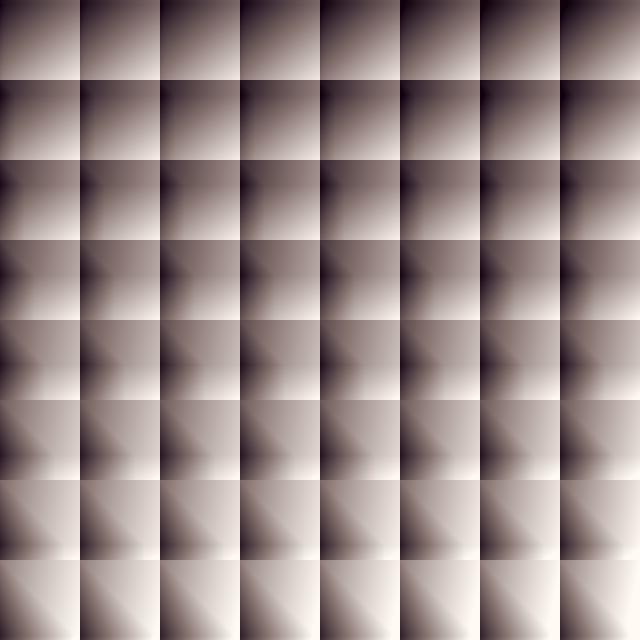
Write a WebGL 2 fragment shader that draws this pattern.

```glsl
#version 300 es
precision highp float;

uniform vec2 u_resolution;
out vec4 fragColor;

const float TILES = 8.0;
const int SAMPLES = 2;            // antialiasing samples per axis

const float ACROSS_GAIN = 0.42;   // brightening from left to right in a tile
const float ACROSS_CURVE = 0.82;
const float LEVEL_GAIN = 0.53;    // brightening below the horizontal crease
const float WEDGE_SHADE = 0.41;   // shadow left of the diagonal crease
const float RIDGE_LIGHT = 0.09;   // light right of the diagonal crease
const float COLUMN_DRIFT = 0.14;  // change of contrast from column to column

const vec3 PLUM_BLACK = vec3(0.06, 0.0, 0.06);
const vec3 TAUPE = vec3(0.545, 0.470, 0.455);
const vec3 IVORY = vec3(1.0, 0.985, 0.95);

vec3 ramp(float tone) {
    float t = clamp(tone, 0.0, 1.0) * 2.0;
    return t < 1.0 ? mix(PLUM_BLACK, TAUPE, t) : mix(TAUPE, IVORY, t - 1.0);
}

// Folded gradient of one tile; local and index run right and down.
float tileTone(vec2 local, vec2 index) {
    vec2 place = (index + 0.5) / TILES;
    float upper = max(local.y, place.y);
    float lower = min(local.y, place.y);

    float tone = ACROSS_GAIN * pow(local.x, ACROSS_CURVE);
    tone += LEVEL_GAIN * upper;
    tone -= WEDGE_SHADE * max(lower - local.x, 0.0);
    tone += RIDGE_LIGHT * min(lower, local.x);

    // Columns to the right deepen the top rows and lift the bottom rows.
    tone += COLUMN_DRIFT * place.x * (place.y - 0.35 - 0.5 * (1.0 - local.x));
    return tone;
}

vec3 pattern(vec2 uv) {
    vec2 grid = vec2(uv.x, 1.0 - uv.y) * TILES;
    return ramp(tileTone(fract(grid), floor(grid)));
}

void main() {
    vec2 corner = gl_FragCoord.xy - 0.5;
    vec3 sum = vec3(0.0);
    for (int j = 0; j < SAMPLES; j++) {
        for (int i = 0; i < SAMPLES; i++) {
            vec2 offset = (vec2(i, j) + 0.5) / float(SAMPLES);
            sum += pattern((corner + offset) / u_resolution);
        }
    }
    fragColor = vec4(sum / float(SAMPLES * SAMPLES), 1.0);
}
```
